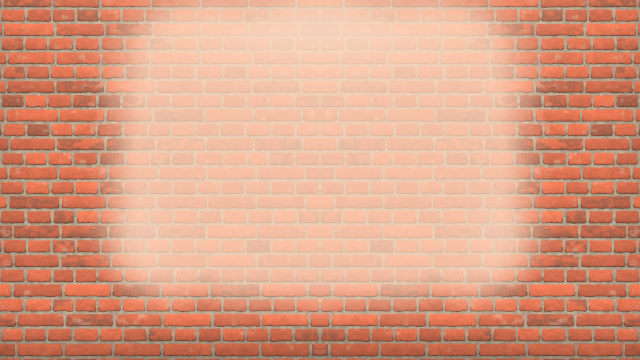
This texture is drawn by a Shadertoy shader. Its source:

```glsl
float hash(vec2 p) {
    vec3 q = fract(vec3(p.xyx) * vec3(0.1031, 0.1030, 0.0973));
    q += dot(q, q.yzx + 33.33);
    return fract((q.x + q.y) * q.z);
}

float noise(vec2 p) {
    vec2 i = floor(p), f = fract(p);
    f = f * f * (3.0 - 2.0 * f);
    return mix(mix(hash(i), hash(i + vec2(1, 0)), f.x),
               mix(hash(i + vec2(0, 1)), hash(i + vec2(1, 1)), f.x), f.y);
}

float fbm(vec2 p) {
    float sum = 0.0, amp = 0.5;
    for (int i = 0; i < 4; i++) {
        sum += amp * noise(p);
        p = p * 2.03 + 17.1;
        amp *= 0.5;
    }
    return sum;
}

float roundedBox(vec2 p, vec2 halfSize, float radius) {
    vec2 d = abs(p) - halfSize + radius;
    return length(max(d, 0.0)) + min(max(d.x, d.y), 0.0) - radius;
}

// Signed distance to the nearest brick in xy, cell id in zw; y runs downward
vec4 brickCell(vec2 p, out vec2 local) {
    float t = p.y - 0.0231;
    float course = 25.41 * t - 0.665 * t * t;
    float row = floor(course);
    float height = 1.0 / (25.41 - 1.33 * t);
    bool stretcher = mod(row, 2.0) > 0.5;
    float width = stretcher ? 0.1366 : 0.0683;
    float start = stretcher ? 0.0585 - 0.0014 * row : 0.0;
    float wobble = (noise(vec2(p.x * 8.0, row * 13.7)) - 0.5) * 0.016;
    float along = (p.x + wobble * smoothstep(0.0, 0.08, p.x) - start) / width;
    vec2 id = vec2(floor(along), row);
    local = (vec2(fract(along), fract(course)) - 0.5) * vec2(width, height);
    vec2 halfSize = 0.5 * vec2(width, height) - vec2(0.0034, 0.0036);
    halfSize -= 0.0012 * vec2(hash(id + 3.0), hash(id + 8.0));
    float dist = roundedBox(local, halfSize, 0.005);
    dist += (fbm(p * 75.0) - 0.47) * 0.005;
    return vec4(dist, height, id);
}

vec3 brickColour(vec2 p, vec2 id, vec2 local, float height) {
    float tone = hash(id + 41.0);
    float grain = fbm(p * vec2(50.0, 85.0) + id * 3.1);
    float speck = noise(p * 260.0);
    vec3 colour = mix(vec3(0.79, 0.41, 0.30), vec3(0.92, 0.47, 0.33), tone);
    // Weathered bricks
    float weathered = step(0.78, hash(id + 19.0));
    float stain = weathered * smoothstep(0.3, 0.65, grain);
    colour = mix(colour, vec3(0.56, 0.36, 0.29), 0.7 * stain);
    // Pale scuffs and fine grain
    float scuff = smoothstep(0.62, 0.8, fbm(p * 38.0 + 9.0));
    colour = mix(colour, vec3(0.85, 0.66, 0.56), 0.55 * scuff);
    colour *= 0.9 + 0.17 * grain + 0.07 * speck;
    return colour * (1.0 - 0.14 * local.y / height);
}

// Soft light over the middle of the wall
float washAmount(vec2 p) {
    float edge = roundedBox(p - vec2(0.0, 0.43), vec2(0.58, 0.42), 0.20);
    edge += (fbm(p * 6.0) - 0.47) * 0.06;
    float panel = 1.0 - smoothstep(-0.09, 0.07, edge);
    float top = exp(-dot(p * vec2(2.1, 4.0), p * vec2(2.1, 4.0)));
    float lower = smoothstep(0.72, 0.98, p.y);
    return clamp(panel * (0.73 - 0.3 * lower) + 0.48 * top * (1.0 - 0.7 * panel), 0.0, 0.86);
}

void mainImage(out vec4 fragColor, in vec2 fragCoord) {
    float pixel = 1.0 / iResolution.y;
    vec2 p = vec2(abs(fragCoord.x - 0.5 * iResolution.x), iResolution.y - fragCoord.y) * pixel;

    vec2 local;
    vec4 cell = brickCell(p, local);
    float brickMask = 1.0 - smoothstep(-0.6 * pixel, 0.6 * pixel, cell.x);

    // Mortar with a shaded lip under each brick
    vec3 mortar = vec3(0.73, 0.65, 0.56) * (0.84 + 0.32 * fbm(p * 110.0));
    float lip = exp(-abs(cell.x) / 0.0016) * smoothstep(-0.004, 0.016, local.y);
    vec3 brick = brickColour(p, cell.zw, local, cell.y);
    vec3 colour = mix(mortar, brick, brickMask);
    colour *= 1.0 - 0.42 * lip;

    // Outer shade
    float shade = smoothstep(0.87, 1.0, p.y) * 0.17 + smoothstep(0.78, 0.9, p.x) * 0.06;
    colour *= 1.0 - shade;

    // Light wash and bright haze patches
    colour = mix(colour, vec3(1.0, 0.86, 0.76), washAmount(p));
    vec2 sideOffset = (p - vec2(0.51, 0.65)) / vec2(0.09, 0.12);
    vec2 topOffset = (p - vec2(0.0, 0.08)) / vec2(0.25, 0.08);
    float haze = 0.28 * exp(-dot(sideOffset, sideOffset)) + 0.38 * exp(-dot(topOffset, topOffset));
    colour = mix(colour, vec3(0.97, 0.87, 0.79), haze);

    fragColor = vec4(clamp(colour, 0.0, 1.0), 1.0);
}
```
